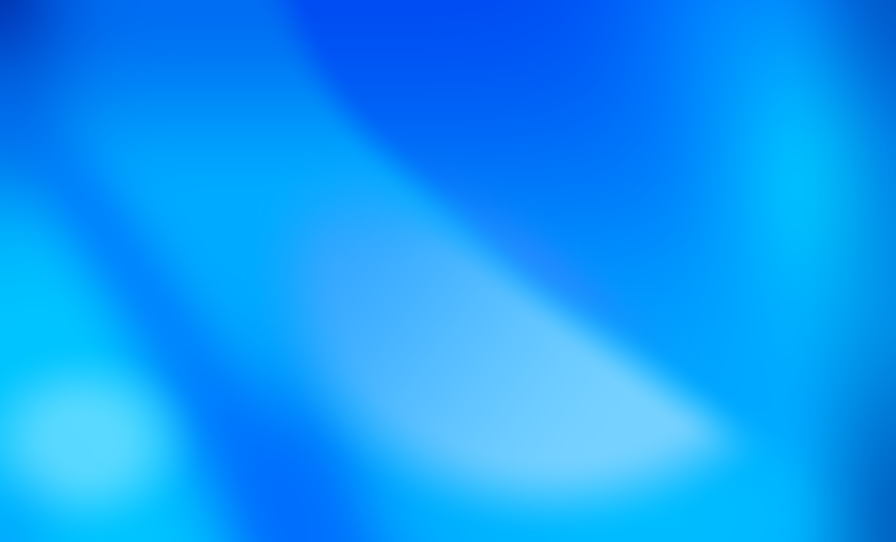
A WebGL 2 fragment shader for this background:

```glsl
#version 300 es
precision highp float;
// Soft blue abstract backdrop: blurred sheets of light over a vertical gradient.
// A curved diagonal fold splits it, a pale lens-shaped panel hangs below the fold,
// and elliptical glows and shades tint the sides. Units are canvas heights.
uniform vec2 u_resolution;
out vec4 fragColor;

const vec3 ROYAL = vec3(0.0, 0.29, 0.95);
const vec3 AZURE = vec3(0.0, 0.63, 1.0);
const vec3 SHEET_TOP = vec3(0.0, 0.43, 0.95);
const vec3 SHEET_LOW = vec3(0.0, 0.67, 1.0);
const vec3 VALLEY = vec3(0.0, 0.51, 0.99);
const vec3 VALLEY_DEEP = vec3(0.0, 0.42, 0.99);
const vec3 CYAN = vec3(0.0, 0.77, 1.0);
const vec3 PALE_CYAN = vec3(0.35, 0.85, 1.0);
const vec3 PANEL_DIM = vec3(0.18, 0.64, 1.0);
const vec3 PANEL_LIT = vec3(0.46, 0.82, 1.0);
const vec3 VIOLET = vec3(0.20, 0.53, 1.0);
const vec3 NAVY = vec3(0.0, 0.17, 0.66);
const vec3 DUSK = vec3(0.0, 0.34, 0.72);

const vec2 PANEL_CENTER = vec2(1.02, 0.50);
const vec2 PANEL_RADII = vec2(0.53, 0.46);
const float FOLD_SLOPE = 0.73;
const float FOLD_CURL = 0.133;
const float FOLD_CURL_WIDTH = 0.08;

// Gaussian ellipse turned by an angle
float glow(vec2 p, vec2 center, vec2 radii, float angle) {
  float c = cos(angle), s = sin(angle);
  vec2 q = mat2(c, -s, s, c) * (p - center) / radii;
  return exp(-dot(q, q));
}

// Falls smoothly from one to zero across an edge
float fall(float lo, float hi, float v) {
  return 1.0 - smoothstep(lo, hi, v);
}

// Approximate signed distance to the diagonal fold, positive above
float foldDistance(vec2 p) {
  float curl = FOLD_CURL * exp(-(p.x - 0.55) / FOLD_CURL_WIDTH);
  float height = 0.612 - FOLD_SLOPE * (p.x - 0.84) + curl;
  float slope = FOLD_SLOPE + curl / FOLD_CURL_WIDTH;
  return (p.y - height) / sqrt(1.0 + slope * slope);
}

void main() {
  vec2 p = gl_FragCoord.xy / u_resolution.y;
  float aspect = u_resolution.x / u_resolution.y;
  float fold = foldDistance(p);

  // Background gradient and the bright column on the right
  vec3 col = mix(AZURE, ROYAL, smoothstep(0.28, 1.08, p.y));
  col = mix(col, SHEET_TOP + vec3(0.0, 0.09, 0.05), 0.8 * glow(p, vec2(1.36, 0.95), vec2(0.24, 0.3), 0.0));
  col = mix(col, CYAN, 0.95 * glow(p, vec2(1.50, 0.65), vec2(0.19, 0.33), 0.12));

  // Sheet on the left of the fold
  vec3 sheet = mix(SHEET_LOW, SHEET_TOP, smoothstep(0.62, 1.0, p.y));
  col = mix(col, sheet, fall(-0.05, 0.035, fold));

  // Cyan pool on the far left, then the dark valley beside it
  float across = (p.y - 0.61 + 1.5 * (p.x - 0.172)) / 1.80;
  float pool = fall(-0.16, 0.04, across) * fall(0.38, 0.90, p.y);
  col = mix(col, CYAN, pool);
  float width = mix(0.12, 0.075, smoothstep(0.0, 0.5, p.y));
  float valley = exp(-across * across / (width * width));
  vec3 valleyColor = mix(VALLEY_DEEP, VALLEY, smoothstep(0.05, 0.40, p.y));
  col = mix(col, valleyColor, 0.9 * valley * fall(0.60, 1.0, p.y));
  col = mix(col, VALLEY_DEEP, 0.85 * glow(p, vec2(0.55, 0.03), vec2(0.12, 0.25), 0.0));

  // Pale patch in the pool
  float patchRadius = length((p - vec2(0.155, 0.185)) / vec2(0.20, 0.165));
  col = mix(col, PALE_CYAN, fall(0.25, 1.15, patchRadius));

  // Cyan rim under the panel
  col = mix(col, CYAN, 0.7 * glow(p, vec2(1.22, 0.04), vec2(0.38, 0.17), 0.0));

  // Pale panel between the fold and an ellipse
  float lens = length((p - PANEL_CENTER) / PANEL_RADII);
  float panel = fall(0.74, 1.08, lens) * fall(-0.085, 0.02, fold);
  panel *= fall(0.50, 0.76, p.y);
  float along = dot(p - vec2(0.60, 0.58), vec2(0.80, -0.60));
  vec3 panelColor = mix(PANEL_DIM, PANEL_LIT, smoothstep(-0.10, 0.68, along));
  col = mix(col, panelColor, panel);
  col = mix(col, VIOLET, 0.6 * glow(p, vec2(1.0, 0.51), vec2(0.20, 0.045), -0.63));

  // Shaded corners and edges
  col = mix(col, NAVY, 0.95 * glow(p, vec2(-0.02, 1.02), vec2(0.13, 0.24), 0.0));
  col = mix(col, SHEET_TOP, 0.6 * glow(p, vec2(-0.02, 0.78), vec2(0.14, 0.18), 0.0));
  float side = smoothstep(aspect - 0.22, aspect + 0.02, p.x);
  float ends = smoothstep(0.12, 0.55, abs(p.y - 0.58));
  col = mix(col, DUSK, side * mix(0.30, 0.85, ends));
  col = mix(col, VALLEY, 0.35 * glow(p, vec2(0.0), vec2(0.10, 0.12), 0.0));

  fragColor = vec4(col, 1.0);
}
```
